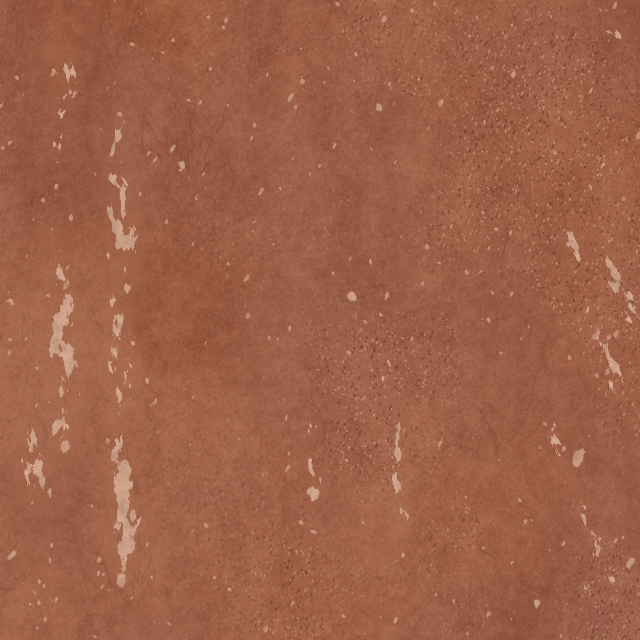
Give the GLSL for this texture, as a Shadertoy shader.

```glsl
const vec3 DUSKY_CLAY = vec3(0.545, 0.303, 0.218);
const vec3 WARM_CLAY = vec3(0.662, 0.422, 0.318);
const vec3 OCHRE = vec3(0.680, 0.435, 0.315);
const vec3 PALE_STONE = vec3(0.820, 0.655, 0.560);
const vec3 DARK_PIT = vec3(0.390, 0.220, 0.150);

// Vein segments: start.xy, end.xy
const int VEIN_COUNT = 10;
const vec4 VEINS[VEIN_COUNT] = vec4[VEIN_COUNT](
    vec4(0.090, 0.96, 0.095, 0.73), vec4(0.095, 0.65, 0.100, 0.26),
    vec4(0.185, 0.85, 0.190, 0.08), vec4(0.035, 0.41, 0.085, 0.03),
    vec4(0.875, 0.68, 0.975, 0.36), vec4(0.840, 0.37, 0.970, 0.05),
    vec4(0.940, 0.67, 1.010, 0.43), vec4(0.465, 0.37, 0.495, 0.18),
    vec4(0.600, 0.47, 0.630, 0.15), vec4(0.870, 1.01, 1.010, 0.92));

// Hashes
float hash12(vec2 p) {
    vec3 q = fract(p.xyx * 0.1031);
    q += dot(q, q.yzx + 33.33);
    return fract((q.x + q.y) * q.z);
}

vec2 hash22(vec2 p) {
    return vec2(hash12(p), hash12(p + 71.7));
}

// Value noise and its fractal sum, both centred on 0.5
float noise(vec2 p) {
    vec2 cell = floor(p), f = fract(p);
    f = f * f * (3.0 - 2.0 * f);
    float low = mix(hash12(cell), hash12(cell + vec2(1, 0)), f.x);
    float high = mix(hash12(cell + vec2(0, 1)), hash12(cell + vec2(1, 1)), f.x);
    return mix(low, high, f.y);
}

float fbm(vec2 p) {
    float sum = 0.0, weight = 0.5;
    for (int i = 0; i < 5; i++) {
        sum += weight * noise(p);
        p = mat2(1.6, 1.2, -1.2, 1.6) * p + 17.3;
        weight *= 0.5;
    }
    return sum / 0.96875;
}

// Scattered irregular chips, one candidate per cell
float chips(vec2 p, float cells, float share, float size, float seed) {
    vec2 q = p * cells + seed;
    q += 0.25 * (vec2(fbm(q * 4.0), fbm(q * 4.0 + 31.0)) - 0.5);
    vec2 home = floor(q);
    float soft = max(0.03, 0.0008 * cells), cover = 0.0;
    for (int y = -1; y <= 1; y++)
    for (int x = -1; x <= 1; x++) {
        vec2 id = home + vec2(x, y);
        vec2 shape = hash22(id + 5.3);
        vec2 d = q - id - hash22(id);
        d.x += d.y * (shape.x - 0.5);
        float radius = size * mix(0.25, 1.0, shape.y * shape.y);
        float dist = length(d * vec2(1.0, mix(0.5, 1.0, shape.x))) - radius;
        float present = step(hash12(id + 13.9), share);
        cover = max(cover, present * (1.0 - smoothstep(-soft, soft, dist)));
    }
    return cover;
}

// Broken vein: x is flake cover, y is the soft stain around it
vec2 vein(vec2 p, vec2 start, vec2 end, float width, float seed) {
    float len = distance(start, end);
    vec2 dir = (end - start) / len, rel = p - start;
    float along = dot(rel, dir);
    float across = dot(rel, vec2(-dir.y, dir.x));
    across += 0.04 * (fbm(vec2(along * 10.0, seed)) - 0.5);
    float reach = smoothstep(-0.01, 0.05, along) * (1.0 - smoothstep(len - 0.05, len + 0.01, along));
    float clump = noise(vec2(along * 17.0, seed + 4.0));
    float offset = across / width;
    float fill = fbm(vec2(across * 95.0, along * 42.0) + seed * 9.1);
    fill += 0.25 * (clump - 0.5) - 0.05 * offset * offset - 0.5 * (1.0 - reach);
    float stain = exp(-0.1 * offset * offset) * reach * (0.4 + 0.6 * clump);
    return vec2(smoothstep(0.54, 0.60, fill), stain);
}

// Clouded clay with upright streaks and fine grain
vec3 clay(vec2 p) {
    float cloud = fbm(p * vec2(5.0, 3.0) + 2.0 * fbm(p * 3.0 + 8.0));
    float streak = fbm(p * vec2(22.0, 6.0) + 40.0);
    float mottle = fbm(p * 65.0 + 12.0);
    float grain = noise(p * 420.0) + noise(p * 230.0 + 9.0) - 1.0;
    float tone = 0.49 + 1.0 * (cloud - 0.5) + 0.55 * (streak - 0.5);
    tone += 0.6 * (mottle - 0.5) + 0.28 * grain;
    vec3 color = mix(DUSKY_CLAY, WARM_CLAY, clamp(tone, 0.0, 1.0));
    float hue = fbm(p * 4.0 + 60.0) - 0.5;
    return color + hue * vec3(0.03, 0.0, -0.05);
}

void mainImage(out vec4 fragColor, in vec2 fragCoord) {
    vec2 p = fragCoord / iResolution.xy;
    vec3 color = clay(p);

    // Hairline cracks and sandy patches
    float crack = 1.0 - smoothstep(0.0, 0.010, abs(fbm(p * vec2(11.0, 5.0) + 90.0) - 0.5));
    color = mix(color, DARK_PIT, 0.25 * crack * smoothstep(0.5, 0.7, noise(p * 9.0 + 3.0)));
    float sandy = smoothstep(0.36, 0.66, fbm(p * 5.0 + 25.0)) * smoothstep(0.15, 0.5, p.x);
    color = mix(color, DARK_PIT, chips(p, 170.0, 0.4, 0.36, 11.0) * (0.12 + 0.42 * sandy));
    color = mix(color, PALE_STONE, chips(p, 190.0, 0.3, 0.36, 47.0) * (0.10 + 0.42 * sandy));

    // Veins
    float flakes = 0.0, stain = 0.0;
    for (int i = 0; i < VEIN_COUNT; i++) {
        vec4 v = VEINS[i];
        float width = v.x < 0.3 ? 0.011 : 0.007;
        vec2 layer = vein(p, v.xy, v.zw, width, float(i) * 3.7 + 1.0);
        flakes = max(flakes, layer.x);
        stain = max(stain, layer.y * (v.x < 0.3 ? 1.0 : 0.3));
    }
    color = mix(color, OCHRE, 0.5 * stain);

    // Pale stone flakes and loose chips
    float pale = max(flakes, 0.9 * chips(p, 24.0, 0.04, 0.20, 5.0));
    pale = max(pale, 0.75 * chips(p, 75.0, 0.05, 0.27, 83.0));
    float shade = 0.86 + 0.24 * fbm(p * 90.0 + 7.0);
    color = mix(color, PALE_STONE * shade, 0.92 * pale);

    fragColor = vec4(color, 1.0);
}
```
